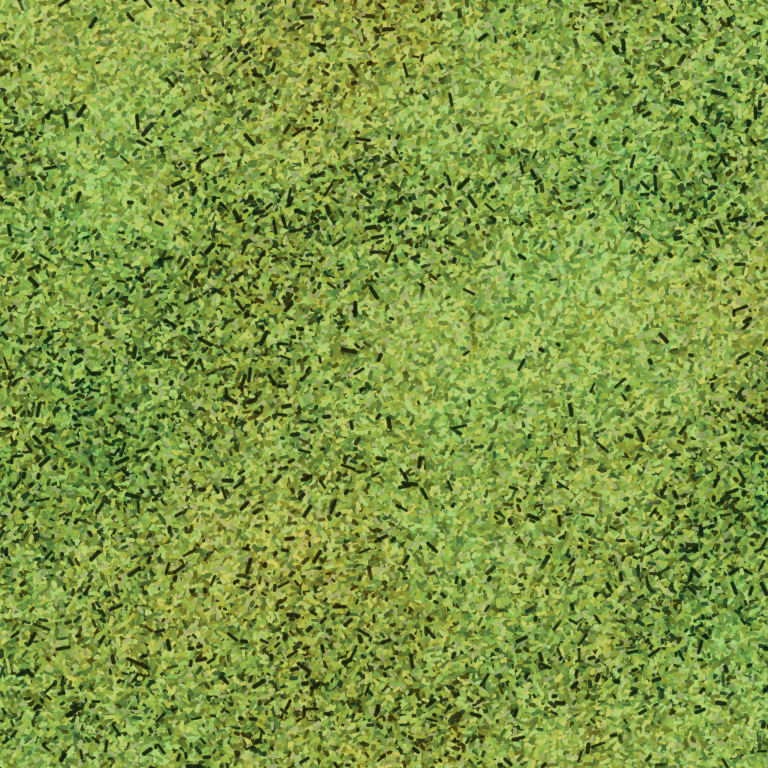
A Shadertoy shader for this texture:

```glsl
// Sunlit mossy lawn: short overlapping grass flecks, dark gaps and soft patches.

vec4 hash4(vec2 p) {
    vec4 q = fract(p.xyxy * vec4(0.1031, 0.1030, 0.0973, 0.1099));
    q += dot(q, q.wzxy + 33.33);
    return fract((q.xxyz + q.yzzw) * q.zywx);
}

// Layered, warped sines for the broad light and dark areas
float patches(vec2 p) {
    float sum = 0.0, amp = 1.0;
    for (int i = 0; i < 5; i++) {
        sum += amp * sin(p.x + 1.4 * sin(p.y * 0.8 + float(i))) * cos(p.y * 0.7 + 0.9 * sin(p.x));
        p = mat2(1.5, 1.2, -1.2, 1.5) * p + 2.7;
        amp *= 0.7;
    }
    return sum;
}

// Tone 0..1 runs from deep shade to sunlit tips
vec3 grassRamp(float t) {
    vec3 c = mix(vec3(0.15, 0.20, 0.08), vec3(0.36, 0.46, 0.18), smoothstep(0.0, 0.17, t));
    c = mix(c, vec3(0.49, 0.60, 0.24), smoothstep(0.17, 0.42, t));
    c = mix(c, vec3(0.60, 0.73, 0.28), smoothstep(0.42, 0.70, t));
    return mix(c, vec3(0.74, 0.82, 0.44), smoothstep(0.70, 1.0, t));
}

// Distance to a short stroke centred on the origin
float stroke(vec2 p, float angle, float halfLength) {
    vec2 dir = vec2(cos(angle), sin(angle));
    return length(p - dir * clamp(dot(p, dir), -halfLength, halfLength));
}

// Diagonal directions of both slants, loosely spread
float bladeAngle(float pick, float spread) {
    return (pick < 0.58 ? 0.7 : 2.3) + (spread - 0.5) * 1.5;
}

void mainImage(out vec4 fragColor, in vec2 fragCoord) {
    vec2 uv = fragCoord / iResolution.y;
    float light = patches(uv * 6.0 + 1.3);
    float hue = patches(uv * 5.0 + 17.0);
    vec3 color = grassRamp(0.25 + 0.1 * light);

    // Overlapping blades, several jittered layers
    for (int layer = 0; layer < 6; layer++) {
        float n = float(layer);
        vec2 p = uv * (88.0 + 5.0 * n) + n * 7.37;
        vec2 cell = floor(p);
        for (int k = 0; k < 9; k++) {
            vec2 id = cell + vec2(k % 3 - 1, k / 3 - 1);
            vec4 place = hash4(id + n * 31.0);
            vec4 look = hash4(id + n * 57.0 + 211.0);
            float d = stroke(p - id - place.xy, bladeAngle(place.z, place.w), 0.12 + 0.38 * look.x);
            float width = 0.19 + 0.12 * look.y;
            float mask = 1.0 - smoothstep(width - 0.11, width + 0.11, d);

            vec3 blade = grassRamp(clamp(0.53 + (look.z - 0.5) * 1.08 + 0.13 * light, 0.0, 1.0));
            blade += (look.w - 0.5) * vec3(0.13, -0.02, -0.10);
            // A few dry, greyish flecks
            float dry = step(0.91, fract(look.w * 7.0 + look.x));
            blade = mix(blade, vec3(0.67, 0.71, 0.48), 0.8 * dry);
            color = mix(color, blade, 0.92 * mask);
        }
    }

    // Sparse dark slits, denser in shaded patches
    vec2 p = uv * 62.0 + 3.1;
    for (int k = 0; k < 9; k++) {
        vec2 id = floor(p) + vec2(k % 3 - 1, k / 3 - 1);
        vec4 place = hash4(id + 401.0);
        vec4 look = hash4(id + 733.0);
        float d = stroke(p - id - place.xy, bladeAngle(place.z, place.w), 0.08 + 0.45 * look.x * look.x);
        float width = 0.09 + 0.09 * look.y;
        float mask = 1.0 - smoothstep(width - 0.08, width + 0.08, d);
        mask *= smoothstep(0.0, 0.12, 0.32 - 0.12 * light - look.z);
        color = mix(color, vec3(0.08, 0.12, 0.04), 0.9 * mask);
    }

    // Drift between fresh green and yellowed areas
    color += hue * vec3(0.025, -0.005, -0.008);
    fragColor = vec4(clamp(color, 0.0, 1.0), 1.0);
}
```
